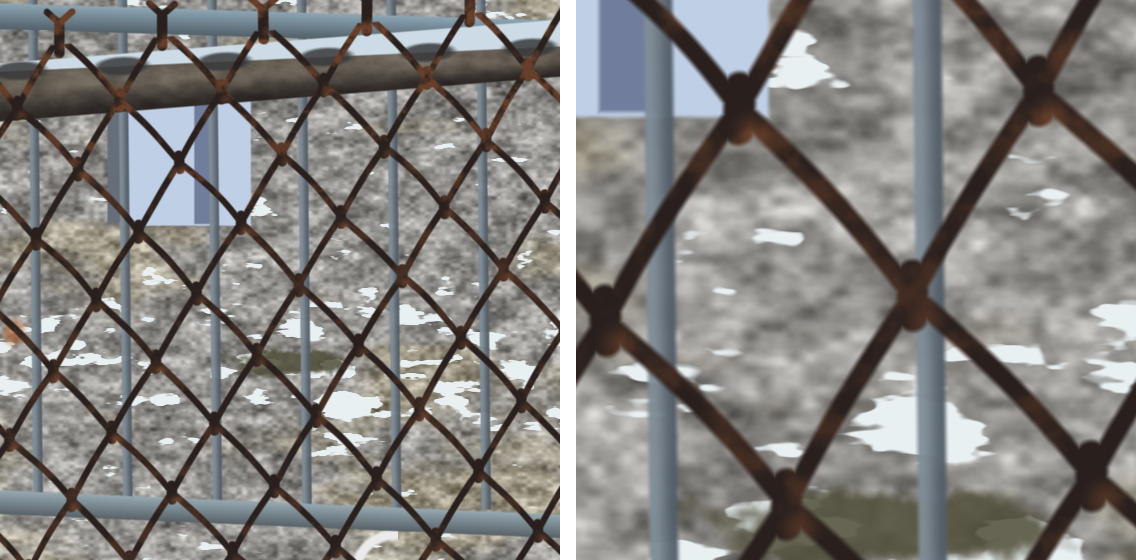
Left: the whole. Right: its middle third, enlarged.
A Shadertoy shader for this pattern:

```glsl
// Rusty chain-link mesh in front of a barred fence on stony, littered ground.
// Layers run back to front: noise ground, panels, bars, rails, then a skewed
// lattice whose integer lines are wires and whose integer points are twists.

const vec2 ORIGIN = vec2(0.535, 0.491);       // one twist of the mesh
const vec2 STEP_R = vec2(0.1068, -0.1100);    // next twist, down-right
const vec2 STEP_L = vec2(-0.0755, -0.1237);   // next twist, down-left
const float TOP_ROW = -4.0;                   // lattice row where the mesh ends
const float PI = 3.14159;

float hash(vec2 p) {
    vec3 h = fract(vec3(p.xyx) * 0.1031);
    h += dot(h, h.yzx + 33.33);
    return fract((h.x + h.y) * h.z);
}

float noise(vec2 p) {
    vec2 c = floor(p), f = fract(p);
    f = f * f * (3.0 - 2.0 * f);
    return mix(mix(hash(c), hash(c + vec2(1, 0)), f.x),
               mix(hash(c + vec2(0, 1)), hash(c + vec2(1, 1)), f.x), f.y);
}

float fbm(vec2 p) {
    float sum = 0.0, amp = 0.5;
    for (int i = 0; i < 4; i++) {
        sum += amp * noise(p);
        p = p * 2.03 + 17.1;
        amp *= 0.5;
    }
    return sum / 0.9375;
}

float fill(float d, float soft) { return 1.0 - smoothstep(-soft, soft, d); }

float box(vec2 p, vec2 lo, vec2 hi) {
    vec2 d = max(lo - p, p - hi);
    return max(d.x, d.y);
}

float capsule(vec2 p, vec2 a, vec2 b) {
    vec2 ab = b - a;
    return length(p - a - ab * clamp(dot(p - a, ab) / dot(ab, ab), 0.0, 1.0));
}

vec3 ground(vec2 p) {
    float stones = fbm(p * vec2(30, 48));
    vec3 col = vec3(0.58, 0.572, 0.56) + 0.55 * (stones - 0.5);
    col += 0.22 * (noise(p * vec2(110, 150)) - 0.5);
    col += vec3(0.05, 0.03, -0.03) * smoothstep(0.5, 0.75, fbm(p * vec2(4, 9) + 5.0));
    // Pale litter, dense in a band across the lower half
    float band = smoothstep(0.17, 0.27, p.y) * (1.0 - smoothstep(0.42, 0.53, p.y));
    float litter = fbm(p * vec2(15, 42) + 31.0);
    float level = 0.75 - 0.15 * band - 0.08 * smoothstep(0.88, 0.95, p.y);
    col = mix(col, vec3(0.91, 0.94, 0.95), smoothstep(level, level + 0.05, litter));
    // Dry weeds, an orange scrap and a pale hoop
    float weeds = length((p - vec2(0.515, 0.350)) / vec2(0.12, 0.022));
    weeds += 1.2 * (fbm(p * 35.0) - 0.5);
    col = mix(col, vec3(0.31, 0.30, 0.22), 0.85 * fill(weeds - 0.85, 0.25));
    float scrap = length((p - vec2(0.025, 0.407)) / vec2(0.025, 0.03));
    col = mix(col, vec3(0.72, 0.43, 0.25), 0.7 * fill(scrap - 0.7, 0.4));
    float hoop = abs(length(p - vec2(0.705, -0.025)) - 0.07) - 0.009;
    return mix(col, vec3(0.92), fill(hoop, 0.004) * step(p.x, 0.71));
}

vec3 panels(vec3 col, vec2 p, float soft) {
    col = mix(col, vec3(0.40, 0.43, 0.48), fill(box(p, vec2(0.192, 0.603), vec2(0.22, 0.82)), soft));
    col = mix(col, vec3(0.75, 0.81, 0.90), fill(box(p, vec2(0.228, 0.597), vec2(0.448, 0.82)), soft));
    return mix(col, vec3(0.44, 0.49, 0.61), fill(box(p, vec2(0.347, 0.6), vec2(0.382, 0.82)), soft));
}

// Round horizontal tube, lit from above
vec3 tube(vec3 col, float offset, float radius, vec3 tint, float soft) {
    float lit = 0.95 + 0.25 * offset / radius;
    return mix(col, tint * lit, fill(abs(offset) - radius, soft));
}

vec3 bars(vec3 col, vec2 p, float soft) {
    float x = p.x + 0.011 * (p.y - 0.5) - 0.064;
    float off = (fract(x / 0.16 + 0.5) - 0.5) * 0.16;
    float shape = max(abs(off) - 0.0085, 0.09 - p.y);
    vec3 steel = mix(vec3(0.50, 0.55, 0.59), vec3(0.33, 0.37, 0.41), smoothstep(-0.006, 0.007, off));
    return mix(col, steel, 0.95 * fill(shape, soft));
}

vec3 topRail(vec3 col, vec2 p, float soft) {
    float top = mix(0.887, 0.965, p.x), seam = mix(0.872, 0.917, p.x), low = mix(0.783, 0.863, p.x);
    float t = clamp((p.y - low) / (seam - low), 0.0, 1.0);
    vec3 under = mix(vec3(0.17, 0.15, 0.14), vec3(0.41, 0.38, 0.34), smoothstep(0.0, 0.7, t));
    under *= 0.75 + 0.5 * fbm(p * vec2(30, 60));
    // Mesh shadows scallop the seam once per twist
    float sx = (fract((p.x - 0.035) / 0.1823 + 0.5) - 0.5) * 0.1823;
    float shade = length(vec2(sx / 0.052, (p.y - seam) / 0.018));
    vec3 rail = mix(under, vec3(0.80, 0.86, 0.90), fill(seam - p.y, soft));
    rail = mix(rail, vec3(0.22, 0.22, 0.23), 0.85 * fill(shade - 0.9, 0.2));
    return mix(col, rail, fill(max(low - p.y, p.y - top), soft));
}

vec3 mesh(vec3 col, vec2 p, float soft) {
    vec2 bent = p + 0.006 * (vec2(noise(p * 8.0), noise(p * 8.0 + 40.0)) - 0.5);
    mat2 basis = mat2(STEP_R, STEP_L);
    vec2 q = inverse(basis) * (bent - ORIGIN);
    vec2 bow = q + vec2(0.015, 0.032) * abs(sin(PI * q.yx));
    vec2 gap = abs(fract(bow + 0.5) - 0.5) * abs(determinant(basis)) / vec2(length(STEP_L), length(STEP_R));
    float wire = min(gap.x, gap.y) - 0.0058;
    wire = max(wire, (TOP_ROW + 0.1 - q.x - q.y) * 0.1);
    // Twists; the top row is taller and ends in a fork
    vec2 cell = round(q), d = basis * (q - cell);
    float row = cell.x + cell.y, isTop = step(abs(row - TOP_ROW), 0.5);
    float tall = mix(0.012, 0.027, isTop);
    float knot = capsule(d, vec2(0.0, -tall), vec2(0.0, tall)) - 0.0095;
    float fork = capsule(vec2(abs(d.x), d.y), vec2(0.0, tall), vec2(0.023, 0.047)) - 0.006;
    knot = mix(knot, min(knot, fork), isTop);
    knot = row < TOP_ROW - 0.5 ? 1.0 : knot;
    float rust = smoothstep(0.42, 0.75, fbm(p * 38.0)) * (0.35 + 0.5 * smoothstep(0.5, 0.95, p.y));
    rust += 0.45 * fill(length(d - vec2(0.008, -0.014)) - 0.008, 0.008);
    vec3 metal = mix(vec3(0.16, 0.125, 0.115), vec3(0.47, 0.28, 0.18), min(rust, 0.8));
    return mix(col, metal, fill(min(wire, knot), soft));
}

void mainImage(out vec4 fragColor, in vec2 fragCoord) {
    vec2 p = fragCoord / iResolution.y;
    float soft = max(0.0022, 1.0 / iResolution.y);
    vec3 col = panels(ground(p), p, soft);
    col = bars(col, p, soft);
    col = tube(col, p.y - mix(0.971, 0.940, p.x), 0.023, vec3(0.46, 0.54, 0.59), soft);
    col = tube(col, p.y - mix(0.103, 0.060, p.x), 0.021, vec3(0.49, 0.55, 0.58), soft);
    col = topRail(col, p, soft);
    fragColor = vec4(mesh(col, p, soft), 1.0);
}
```
